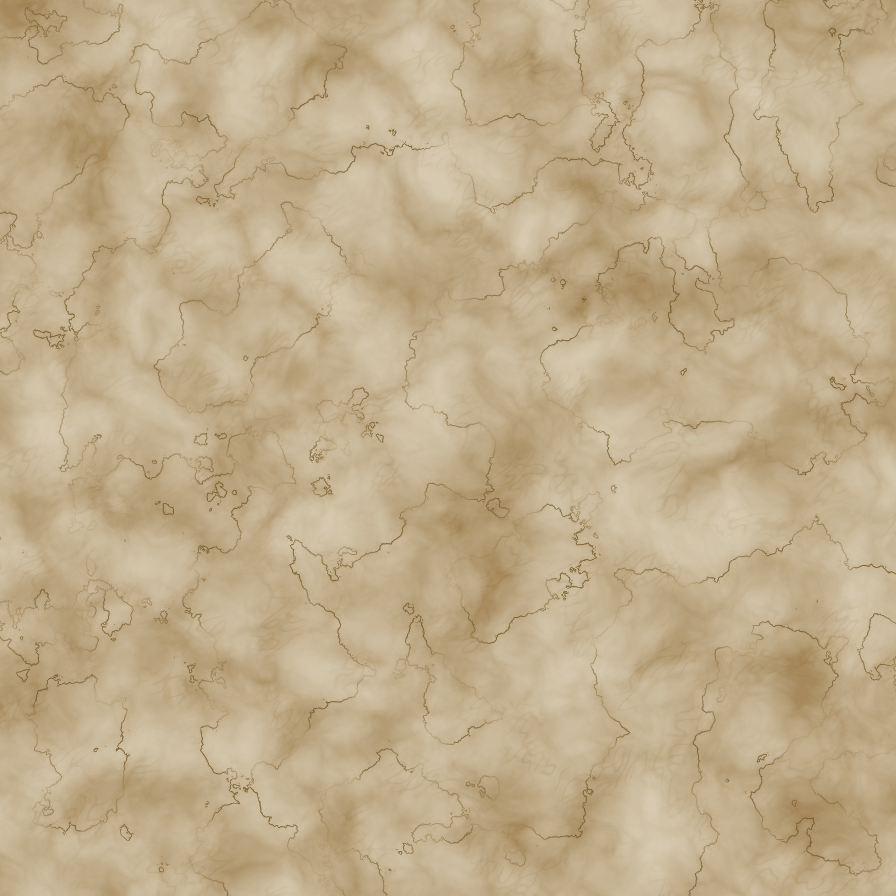
This texture is drawn by a Shadertoy shader. Its source:

```glsl
// Aged cream marble: cloudy tan stone with soft creases and thin cracked veins.
// Clouds are fractal gradient noise, creases are folded noise, and veins
// follow the zero level of a rough fractal field.

// Integer hash giving a gradient with both parts in -1..1
vec2 latticeGradient(vec2 cell) {
    uvec2 q = uvec2(ivec2(cell) + 32768);
    uint h = q.x * 1597334677u ^ q.y * 3812015801u;
    h = (h ^ (h >> 15)) * 2246822519u;
    h = (h ^ (h >> 13)) * 3266489917u;
    h ^= h >> 16;
    return vec2(h & 65535u, h >> 16) / 32767.5 - 1.0;
}

float gradientNoise(vec2 p) {
    vec2 cell = floor(p), f = p - cell;
    vec2 u = f * f * f * (f * (f * 6.0 - 15.0) + 10.0);
    vec2 right = vec2(1, 0), up = vec2(0, 1);
    float a = dot(latticeGradient(cell), f);
    float b = dot(latticeGradient(cell + right), f - right);
    float c = dot(latticeGradient(cell + up), f - up);
    float d = dot(latticeGradient(cell + 1.0), f - 1.0);
    return mix(mix(a, b, u.x), mix(c, d, u.x), u.y);
}

// Each octave is turned and doubled in frequency
vec2 nextOctave(vec2 p) {
    return mat2(1.6, 1.2, -1.2, 1.6) * p + vec2(17.3, 9.7);
}

float fbm(vec2 p, int octaves) {
    float sum = 0.0, amplitude = 0.5;
    for (int i = 0; i < octaves; i++) {
        sum += amplitude * gradientNoise(p);
        p = nextOctave(p);
        amplitude *= 0.5;
    }
    return sum;
}

// Folded noise: bright billows parted by dark creases
float billow(vec2 p) {
    float sum = 0.0, amplitude = 0.5;
    for (int i = 0; i < 6; i++) {
        float n = gradientNoise(p);
        sum += amplitude * (sqrt(n * n + 0.0002) - 0.17);
        p = nextOctave(p);
        amplitude *= 0.52;
    }
    return sum;
}

float veinField(vec2 p) {
    return fbm(p * 7.0 + 31.4, 7);
}

// Approximate distance to the nearest vein, in canvas units
float veinDistance(vec2 p) {
    float e = 0.0006;
    float here = veinField(p);
    vec2 slope = vec2(veinField(p + vec2(e, 0)), veinField(p + vec2(0, e))) - here;
    return abs(here) / max(length(slope) / e, 1.0);
}

// Faint short hairlines rising to the right
float hairlines(vec2 p) {
    p += 0.02 * vec2(gradientNoise(p * 14.0), gradientNoise(p * 14.0 + 40.0));
    vec2 q = mat2(0.8, -0.6, 0.6, 0.8) * p;
    float line = 1.0 - smoothstep(0.0, 0.13, abs(gradientNoise(q * vec2(45, 95))));
    return line * smoothstep(0.0, 0.3, gradientNoise(p * 18.0 + 70.0));
}

void mainImage(out vec4 fragColor, in vec2 fragCoord) {
    vec2 p = fragCoord / iResolution.y;
    float pixel = 1.0 / iResolution.y;

    // Stone body: broad stains plus creased billows
    vec2 warp = vec2(fbm(p * 8.0 + 3.0, 3), fbm(p * 8.0 + 57.0, 3));
    float clouds = 0.95 * fbm(p * 6.5 + 12.0, 6);
    float creases = 1.75 * billow(p * 9.0 + warp * 0.8 + 90.0);
    float x = clamp(clouds + creases, -0.45, 0.5);
    float tone = 0.74 + x - 0.7 * x * x - 0.12 * hairlines(p);

    vec3 ochre = vec3(0.62, 0.50, 0.31);
    vec3 cream = vec3(0.84, 0.79, 0.69);
    vec3 color = mix(ochre, cream, min(tone, 1.0));

    // Veins: a thin dark crack of varying strength in a faint stain
    float d = veinDistance(p);
    float strength = mix(0.1, 0.9, smoothstep(-0.25, 0.25, gradientNoise(p * 15.0 + 5.0)));
    float crack = clamp((0.0006 - d) / pixel + 0.5, 0.0, 1.0);
    vec3 veinBrown = vec3(0.47, 0.37, 0.19);
    color *= 1.0 - vec3(0.02, 0.035, 0.06) * exp(-d * 180.0);
    color = mix(color, veinBrown, crack * strength);

    fragColor = vec4(color, 1.0);
}
```
